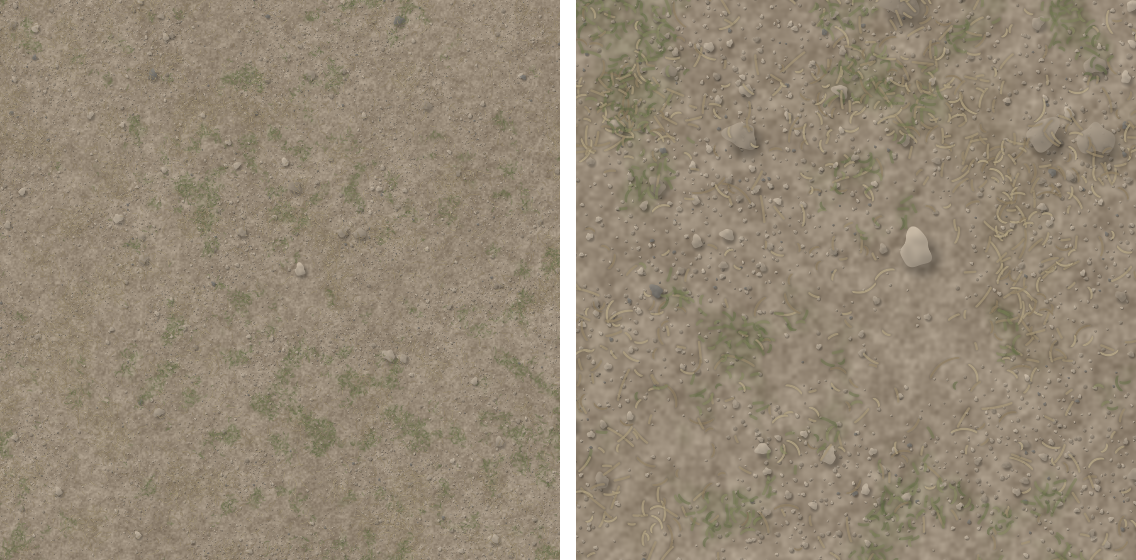
Left: the whole. Right: its middle third, enlarged.
Give the GLSL for this texture, as a Shadertoy shader.

```glsl
// Dry trodden soil with scattered pebbles, straw litter and sparse grass tufts

vec2 hash2(vec2 p) {
    vec3 h = fract(p.xyx * vec3(.1031, .1030, .0973));
    h += dot(h, h.yzx + 33.33);
    return fract((h.xx + h.yz) * h.zy);
}

float noise(vec2 p) {
    vec2 i = floor(p), f = fract(p);
    f = f * f * (3. - 2. * f);
    return mix(mix(hash2(i).x, hash2(i + vec2(1, 0)).x, f.x),
               mix(hash2(i + vec2(0, 1)).x, hash2(i + vec2(1, 1)).x, f.x), f.y);
}

float fbm(vec2 p) {
    float sum = 0., amp = .53;
    for (int i = 0; i < 4; i++) {
        sum += amp * noise(p);
        p = mat2(1.6, 1.2, -1.2, 1.6) * p + 17.;
        amp *= .5;
    }
    return sum;
}

// Where grass grows and where straw collects, from 0 to 1
float grassDensity(vec2 p) {
    float tufts = fbm(mat2(.8, .6, -.6, .8) * p * 30. + 9.);
    return smoothstep(.56, .76, .75 * tufts + .25 * noise(p * 6. + 40.));
}

float strawDensity(vec2 p) {
    return .16 + .75 * smoothstep(.5, .72, fbm(p * 15. + 71.));
}

// Bent blades, one per cell: x = coverage, y = shadow, z = tint
vec3 strands(vec2 uv, float cells, float halfWidth, float seed, bool grass) {
    float pixel = 1. / iResolution.y;
    vec3 result = vec3(0, 0, .5);
    for (int j = -1; j <= 1; j++)
    for (int i = -1; i <= 1; i++) {
        vec2 cell = floor(uv * cells) + vec2(i, j);
        vec2 place = hash2(cell + seed), kind = hash2(cell + seed + 57.);
        vec2 center = (cell + place) / cells;
        float density = grass ? .75 * grassDensity(center) : strawDensity(center);
        if (kind.x > density) continue;
        float angle = 6.2832 * kind.y;
        vec2 along = vec2(cos(angle), sin(angle)), q = uv - center;
        q = vec2(dot(q, along), dot(q, vec2(-along.y, along.x)));
        float reach = mix(.2, .6, place.x * place.x) / cells;
        q.y += (place.y - .5) * .7 * q.x * q.x / reach;
        float d = length(vec2(max(abs(q.x) - reach, 0.), q.y));
        float cover = clamp((halfWidth - d) / pixel + .5, 0., 1.);
        result.z = mix(result.z, place.y, cover);
        result.x = max(result.x, cover);
        result.y = max(result.y, 1. - smoothstep(0., halfWidth * 3.5, d));
    }
    return result;
}

// Lays one size of pebble over the ground
vec3 addStones(vec3 ground, vec2 uv, float cells, float chance) {
    float pixel = 1. / iResolution.y;
    for (int j = -1; j <= 1; j++)
    for (int i = -1; i <= 1; i++) {
        vec2 cell = floor(uv * cells) + vec2(i, j);
        vec2 place = hash2(cell + cells), kind = hash2(cell + cells + 131.);
        vec2 center = (cell + place) / cells;
        if (kind.x > chance * (.35 + 1.3 * smoothstep(.3, .8, noise(center * 13. + 5.)))) continue;
        float radius = mix(.11, .24, kind.y * kind.y) / cells;
        float turn = 6.2832 * place.x;
        vec2 q = (uv - center) / radius;
        vec2 r = mat2(cos(turn), sin(turn), -sin(turn), cos(turn)) * q;
        float a = atan(r.y, r.x);
        float d = length(r * vec2(.9, 1.25)) * (1. + .13 * sin(3. * a + turn) + .07 * sin(5. * a));
        float shadow = 1. - smoothstep(.6, 1.5, length(q - vec2(.35, -.5)));
        float cover = clamp((1. - d) * radius / pixel + .5, 0., 1.);
        vec3 stone = mix(vec3(.57, .525, .465), vec3(.73, .68, .61), place.y);
        if (fract(kind.y * 17.) < .05) stone = vec3(.46, .45, .43);
        stone *= 1. + .12 * dot(q, vec2(-.5, .8)) + .12 * (noise(q * 2. + cell) - .5);
        ground *= 1. - .25 * shadow;
        ground = mix(ground, stone, cover * .85);
    }
    return ground;
}

void mainImage(out vec4 fragColor, in vec2 fragCoord) {
    vec2 uv = fragCoord / iResolution.y;

    // Soil: faint stains, crumbs lit from the upper left, fine grit
    float broad = fbm(uv * 7.) - .5;
    float crumbs = fbm(uv * 60.);
    float relief = crumbs - fbm((uv + vec2(-.0015, .002)) * 60.);
    float grit = noise(uv * 330.) + .6 * noise(uv * 190. + 31.) - .8;
    float tone = .07 * broad + .12 * (crumbs - .5) + .2 * relief + .085 * grit;
    vec3 color = vec3(.600, .545, .477) + tone * vec3(1., 1., .97);

    // Soft stains under the litter and grass
    float straw = strawDensity(uv), grass = grassDensity(uv);
    color = mix(color, vec3(.56, .51, .41) + tone, .28 * straw);
    color = mix(color, vec3(.47, .475, .35) + tone, .38 * grass);

    // Pebbles, from grit to stones
    color = addStones(color, uv, 190., .38);
    color = addStones(color, uv, 95., .25);
    color = addStones(color, uv, 45., .12);
    color = addStones(color, uv, 21., .09);

    // Straw and grass blades
    for (int k = 0; k < 3; k++) {
        float layer = float(k);
        vec3 s = strands(uv, 58. + 27. * layer, .0007, 11. + 37. * layer, false);
        color *= 1. - .12 * s.y;
        color = mix(color, mix(vec3(.55, .48, .37), vec3(.76, .70, .56), s.z), .68 * s.x);
        vec3 g = strands(uv, 105. + 23. * layer, .0009, 211. + 41. * layer, true);
        color *= 1. - .08 * g.y;
        color = mix(color, mix(vec3(.38, .42, .27), vec3(.55, .56, .39), g.z), .55 * g.x);
    }

    fragColor = vec4(color, 1.);
}
```
